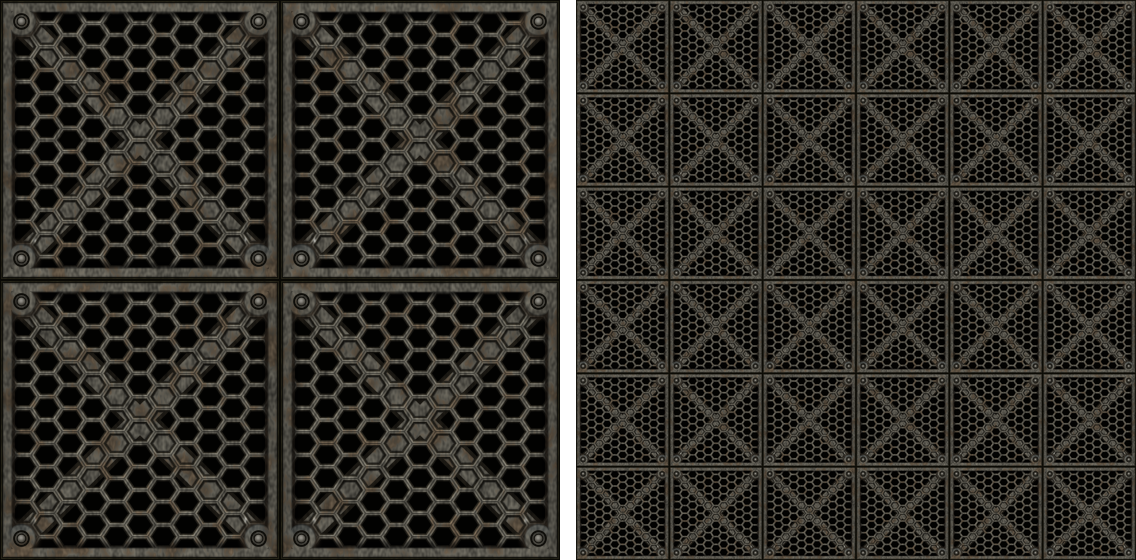
Left: one tile. Right: repeated 3 by 3.
Reproduce this texture procedurally as a WebGL 1 fragment shader.

```glsl
precision highp float;
// Two by two worn steel grate panels: a hexagon mesh over crossed braces,
// inside a bolted frame. Each panel spans 12 units, one mesh pitch per unit;
// wrapping gradient noise over the whole canvas adds grain, grime and rust.
uniform vec2 u_resolution;

vec2 gradient(vec2 cell, vec2 period) {
  cell = mod(cell, period);
  float h = fract(sin(dot(cell, vec2(127.1, 311.7))) * 43758.5);
  return vec2(cos(6.2832 * h), sin(6.2832 * h));
}

// Gradient noise that repeats once over the unit square
float noise(vec2 uv, vec2 period) {
  vec2 p = uv * period, i = floor(p), f = p - i;
  vec2 w = f * f * f * (f * (f * 6.0 - 15.0) + 10.0);
  vec2 e = vec2(1.0, 0.0);
  float a = dot(gradient(i, period), f);
  float b = dot(gradient(i + e.xy, period), f - e.xy);
  float c = dot(gradient(i + e.yx, period), f - e.yx);
  float d = dot(gradient(i + e.xx, period), f - e.xx);
  return mix(mix(a, b, w.x), mix(c, d, w.x), w.y);
}

// Offset from the nearest centre of a flat-topped hexagon of height 1
vec2 hexOffset(vec2 q) {
  vec2 a = vec2(mod(q.x + 0.866, 1.732) - 0.866, fract(q.y) - 0.5);
  vec2 b = vec2(mod(q.x, 1.732) - 0.866, fract(q.y + 0.5) - 0.5);
  return dot(a, a) < dot(b, b) ? a : b;
}

// Antialiased coverage, 1 where the distance d is negative
float cover(float d, float px) {
  return 1.0 - smoothstep(-0.7 * px, 0.7 * px, d);
}

void main() {
  vec2 uv = gl_FragCoord.xy / u_resolution;
  vec2 p = 12.0 * (fract(2.0 * uv) - 0.5), a = abs(p);
  float px = 24.0 / min(u_resolution.x, u_resolution.y);

  // Wear: fine upright grain, blotches and rust patches
  float grain = noise(uv, vec2(190.0, 110.0)) + 0.7 * noise(uv, vec2(90.0, 38.0));
  float blotch = noise(uv, vec2(34.0, 26.0)) + 0.6 * noise(uv, vec2(13.0, 11.0));
  float rust = smoothstep(0.05, 0.5, blotch + 0.4 * grain);
  float wear = 1.0 + 0.42 * grain + 0.22 * blotch;
  vec3 steel = mix(vec3(0.37, 0.36, 0.325), vec3(0.30, 0.26, 0.21), rust) * wear;

  // Mesh distance, measured from the middle of the bars
  vec2 c = hexOffset(p * vec2(0.866, 1.0));
  float bar = 0.5 - max(abs(c.y), abs(c.x) * 0.866 + abs(c.y) * 0.5);
  vec3 col = vec3(0.008, 0.008, 0.005);

  // Crossed braces behind the mesh, shaded close to the bars
  float brace = abs(a.x - a.y) * 0.707;
  col = mix(col, vec3(0.10, 0.09, 0.07) * wear, cover(brace - 0.62, px));
  float open = smoothstep(0.13, 0.22, bar);
  vec3 braceFace = steel * mix(0.32, 0.95, open);
  col = mix(col, braceFace, cover(brace - 0.46, px));

  // Bars: dark side walls, lit lips and a shallow groove
  float lit = 0.5 - 0.5 * clamp(c.y * 3.0, -1.0, 1.0);
  vec3 wall = vec3(0.125, 0.115, 0.09) * wear * (0.65 + 0.6 * lit);
  col = mix(col, wall, cover(bar - 0.135, px));
  float lip = smoothstep(0.0, 0.045, bar);
  vec3 barFace = steel * (0.72 + 0.3 * lip + 0.22 * lit * lip);
  col = mix(col, barFace, cover(bar - 0.08, px));

  // Grime and shadow around the frame and corner plates
  float side = step(a.y, a.x);
  float edge = max(a.x, a.y);
  float bolt = length(a - 5.08);
  col *= 1.0 - 0.6 * smoothstep(5.05, 5.45, edge);
  vec3 grime = vec3(0.13, 0.105, 0.08) * wear;
  col = mix(col, grime, 0.75 * (1.0 - smoothstep(0.6, 0.95, bolt)));
  col = mix(col, grime * 0.8, cover(5.36 - a.x, px) * (0.6 + 0.3 * rust));

  // Frame with beveled borders; the upright sides are duller
  float frame = min(5.47 - edge, bolt - 0.62);
  vec3 frameFace = steel * mix(1.02, 0.87, side * smoothstep(0.0, 0.15, a.x - a.y));
  frameFace *= 0.6 + 0.4 * smoothstep(0.0, 0.09, -frame);
  frameFace *= 1.0 - 0.4 * smoothstep(5.78, 5.9, edge);
  float lowerPlate = step(p.y, 0.0) * (1.0 - smoothstep(0.5, 0.75, bolt));
  frameFace += vec3(0.0, 0.015, 0.03) * lowerPlate * smoothstep(-5.2, -4.6, p.y);
  col = mix(col, frameFace, cover(frame, px));

  // Polished nick above each lower plate
  float nick = length((vec2(a.x, p.y) - vec2(4.52, -4.3)) * vec2(1.8, 1.0));
  col += vec3(0.36, 0.37, 0.38) * exp(-nick * nick * 90.0) * (0.7 + grain);

  // Bolt: recessed ring, washer and domed head lit from above
  vec2 b = a * sign(p) - 5.08 * sign(p);
  col = mix(col, vec3(0.055, 0.05, 0.035), cover(abs(bolt - 0.31) - 0.045, px));
  col = mix(col, steel * 0.68, cover(bolt - 0.265, px));
  col = mix(col, vec3(0.06, 0.055, 0.04), cover(bolt - 0.205, px));
  float shine = exp(-45.0 * dot(b - vec2(-0.02, 0.04), b - vec2(-0.02, 0.04)));
  vec3 dome = vec3(0.20, 0.19, 0.16) + 0.38 * shine;
  col = mix(col, dome, cover(bolt - 0.165, px));

  // Dark joint between panels with a faint olive line on each side
  vec3 joint = vec3(0.035, 0.033, 0.018);
  joint += vec3(0.10, 0.095, 0.065) * cover(abs(edge - 5.935) - 0.02, px) * wear;
  col = mix(col, joint, cover(5.88 - edge, px));

  gl_FragColor = vec4(clamp(col, 0.0, 1.0), 1.0);
}
```
